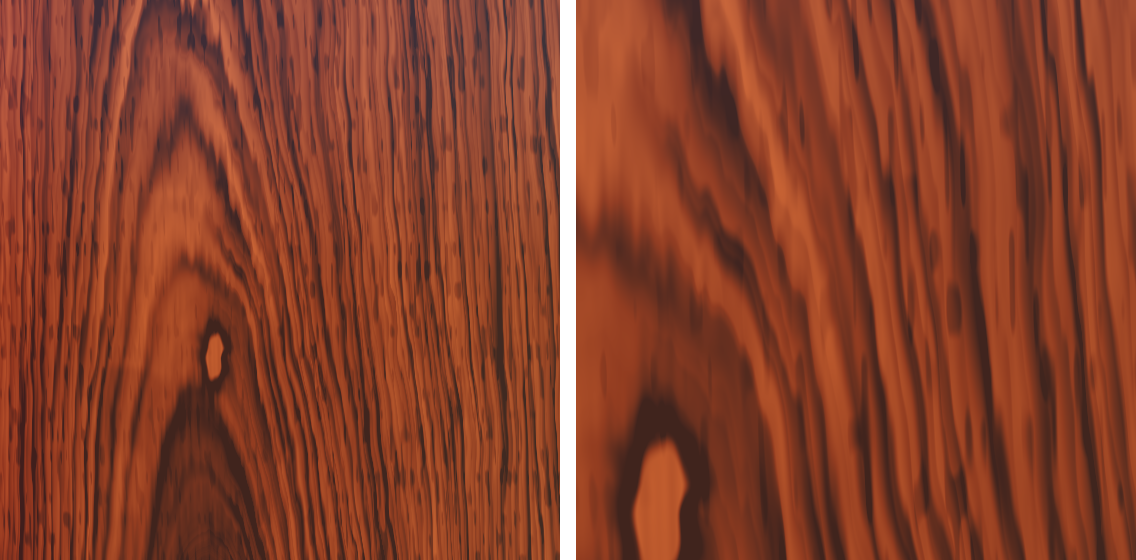
Left, the full canvas; right, a detail of the centre.
Give the GLSL for this texture, as a three.js fragment shader.

```glsl
// Polished rosewood veneer: nested cathedral arches, a small knot and fine vertical grain.
varying vec2 vUv;

float hash(vec2 p) {
  return fract(sin(dot(p, vec2(127.1, 311.7))) * 43758.5453);
}

float noise(vec2 p) {
  vec2 i = floor(p), f = fract(p);
  f = f * f * (3.0 - 2.0 * f);
  return mix(mix(hash(i), hash(i + vec2(1.0, 0.0)), f.x),
             mix(hash(i + vec2(0.0, 1.0)), hash(i + 1.0), f.x), f.y);
}

float bell(float x, float center, float width) {
  float d = (x - center) / width;
  return exp(-d * d);
}

// Dark growth lines: slow darkening, then a sharper edge, each with its own strength
float growthLines(float ring, float y, float count) {
  float t = ring * count + 1.6 * noise(vec2(ring * count * 0.45, y * 1.5));
  float id = floor(t), f = fract(t);
  float strength = 0.25 + 0.75 * hash(vec2(id, count));
  strength *= 0.5 + 0.8 * noise(vec2(id * 7.3, y * 5.0));
  return strength * smoothstep(0.35, 0.8, f) * (1.0 - smoothstep(0.84, 1.0, f));
}

vec3 woodColor(float tone) {
  vec3 dark = vec3(0.25, 0.14, 0.115);
  vec3 redBrown = vec3(0.575, 0.235, 0.125);
  vec3 orange = vec3(0.79, 0.385, 0.19);
  return tone < 0.5 ? mix(dark, redBrown, tone * 2.0)
                    : mix(redBrown, orange, tone * 2.0 - 1.0);
}

void main() {
  vec2 p = vUv;

  // Fibres run upright and fray the edges of every ring
  float slant = p.x + 0.012 * p.y + 0.006 * noise(p * vec2(6.0, 5.0));
  float fibre = noise(vec2(slant * 130.0, p.y * 11.0));
  float fineFibre = noise(vec2(slant * 250.0, p.y * 24.0 + 9.0));

  // Ring coordinate: parabolic arches that straighten towards the sides
  float side = p.x - 0.37;
  side += 0.06 * p.y * exp(-3.0 * max(side, 0.0));
  float ring = sqrt(side * side + p.y / 25.0);
  ring += 0.014 * (noise(p * vec2(9.0, 5.0) + 3.0) - 0.5);
  ring += 0.005 * (noise(p * vec2(30.0, 14.0)) - 0.5);
  ring += 0.004 * (fibre - 0.5) + 0.002 * (fineFibre - 0.5);

  float inside = 1.0 - smoothstep(0.185, 0.203, ring);
  float right = smoothstep(0.02, 0.08, side);

  // Straight grain, calmer within the arches and busier on their right flank
  float grain = mix(1.0, 0.12 + 0.7 * right, inside);
  float tone = 0.67 + 0.3 * (noise(vec2(ring * 30.0, p.y * 1.2)) - 0.5);
  tone -= grain * 0.62 * growthLines(ring, p.y, 52.0);
  tone -= grain * 0.3 * growthLines(ring + 0.37, p.y, 118.0);
  tone += (0.1 + 0.16 * grain) * (noise(vec2(ring * 170.0, p.y * 4.0)) - 0.5);

  // Heart of the figure: dark arches, bright sapwood bands and a brown core
  float arches = bell(ring, 0.199, 0.0035) + bell(ring, 0.179, 0.0045)
               + 0.9 * bell(ring, 0.149, 0.005) + 0.8 * bell(ring, 0.103, 0.007);
  tone -= arches * (0.3 + 0.35 * noise(p * vec2(14.0, 9.0)));
  tone += 0.2 * bell(ring, 0.164, 0.01) * (1.0 - 0.5 * right);
  tone += 0.3 * bell(ring, 0.188, 0.004) * right;
  tone += 0.32 * bell(ring, 0.21, 0.0045) * (1.0 - 0.5 * right);
  tone -= 0.24 * (1.0 - smoothstep(0.085, 0.108, ring));
  tone -= 0.14 * inside * smoothstep(0.52, 0.72, noise(p * vec2(13.0, 7.0) + 5.0));

  // Knot with a smoky rim
  vec2 k = (p - vec2(0.383, 0.363)) / vec2(0.017, 0.042);
  k.x += 0.5 * (noise(p * vec2(40.0, 50.0)) - 0.5);
  float knot = length(k) + 0.3 * (fibre - 0.5);
  tone -= 0.5 * bell(knot, 1.3, 0.4) + 0.16 * bell(knot, 1.6, 1.1);
  tone = mix(tone, 0.86 + 0.15 * (fibre - 0.5), 1.0 - smoothstep(0.8, 1.1, knot));

  // Pores: short dark dashes and a soft fibre shimmer
  float pores = smoothstep(0.64, 0.88, noise(vec2(slant * 210.0 + p.y * 5.0, p.y * 27.0)));
  tone -= pores * mix(0.28, 0.12, inside);
  tone += 0.12 * (fibre - 0.5) + 0.12 * (fineFibre - 0.5);

  // Cool sheen at the top, redder left edge, warmer lower right
  vec3 color = woodColor(clamp(tone, 0.0, 1.0));
  color += vec3(-0.01, 0.035, 0.1) * smoothstep(0.4, 1.0, p.y);
  color += vec3(0.0, -0.025, -0.005) * (1.0 - smoothstep(0.0, 0.2, p.x));
  color += vec3(0.0, 0.025, 0.015) * smoothstep(0.5, 1.0, p.x);
  gl_FragColor = vec4(color, 1.0);
}
```
